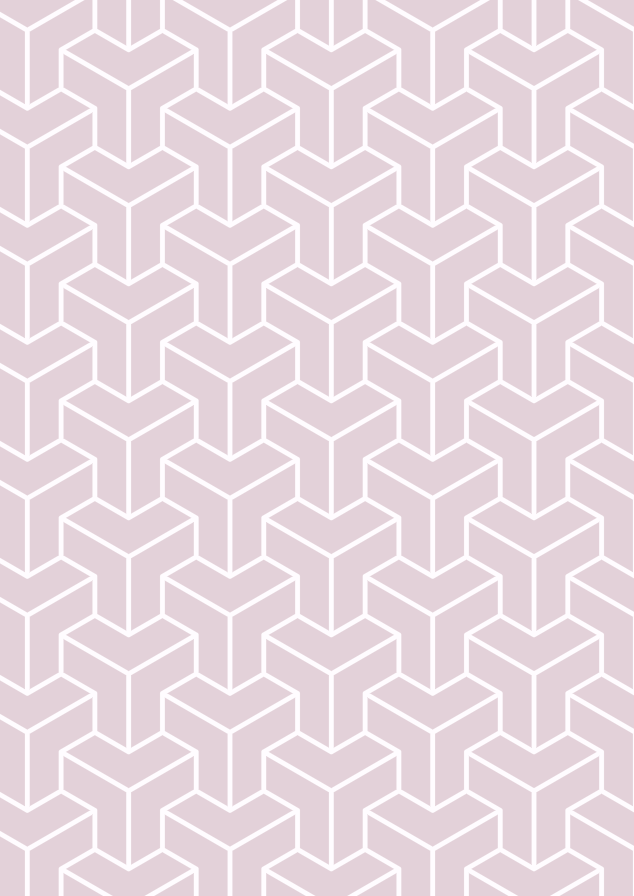
Write a WebGL 1 fragment shader that draws this pattern.

```glsl
precision highp float;
// Interlocking three-armed isometric blocks, outlined in white on dusty pink.

uniform vec2 u_resolution;

// Lengths are fractions of the canvas height.
#define PITCH 0.1306
#define LINE_WIDTH 0.0054
#define ORIGIN vec2(0.3698, 0.5091)
#define FILL_COLOR vec3(0.89, 0.82, 0.85)
#define LINE_COLOR vec3(1.0, 0.99, 1.0)

const float HALF_SQRT3 = 0.8660254;

float segmentDistance(vec2 p, vec2 a, vec2 b) {
  vec2 ab = b - a;
  return length(p - a - ab * clamp(dot(p - a, ab) / dot(ab, ab), 0.0, 1.0));
}

// Distance to the edges of one block; the lattice pitch is 1.
float blockDistance(vec2 p) {
  // Fold the threefold mirror symmetry into a single 60 degree sector.
  vec2 mirror = vec2(0.5, HALF_SQRT3);
  p.x = abs(p.x);
  p -= 2.0 * max(dot(p, mirror), 0.0) * mirror;
  p.x = abs(p.x);

  vec2 armEnd = vec2(0.0, -2.0 / 3.0);
  vec2 corner = vec2(HALF_SQRT3 / 3.0, -0.5);
  vec2 notch = vec2(HALF_SQRT3 / 3.0, -1.0 / 6.0);
  float arm = segmentDistance(p, vec2(0.0), armEnd);
  float cap = segmentDistance(p, armEnd, corner);
  float side = segmentDistance(p, corner, notch);
  return min(arm, min(cap, side));
}

// Nearest edge among the surrounding blocks; odd columns shift by half a pitch.
float patternDistance(vec2 p) {
  float nearest = 10.0;
  float baseColumn = floor(p.x / HALF_SQRT3 + 0.5);
  for (int i = -1; i <= 1; i++) {
    float column = baseColumn + float(i);
    float shift = 0.5 * mod(column, 2.0);
    float baseRow = floor(p.y - shift + 0.5);
    for (int j = -1; j <= 1; j++) {
      vec2 center = vec2(column * HALF_SQRT3, baseRow + float(j) + shift);
      nearest = min(nearest, blockDistance(p - center));
    }
  }
  return nearest;
}

void main() {
  vec2 uv = gl_FragCoord.xy / u_resolution.y;
  float edge = patternDistance((uv - ORIGIN) / PITCH) * PITCH - 0.5 * LINE_WIDTH;

  // Smooth the line border over about one pixel.
  float soft = 0.7 / u_resolution.y;
  float line = 1.0 - smoothstep(-soft, soft, edge);
  gl_FragColor = vec4(mix(FILL_COLOR, LINE_COLOR, line), 1.0);
}
```
